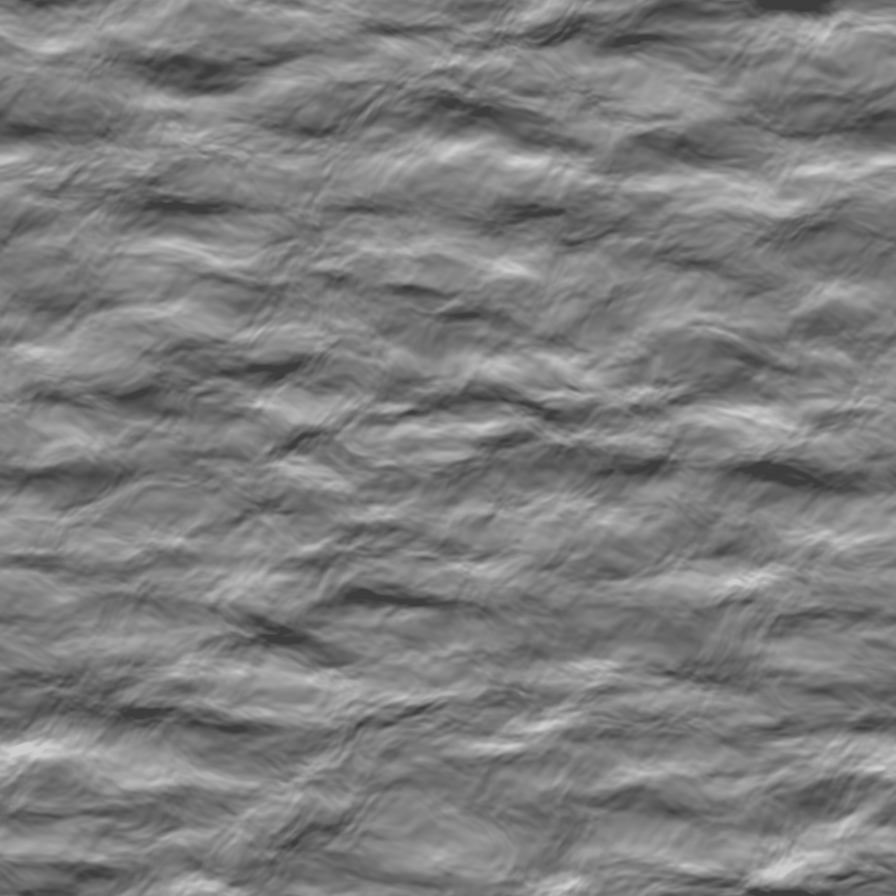
Write a WebGL 1 fragment shader that draws this texture.

```glsl
precision highp float;
// Tiling grey rock face: lumpy, horizontally drawn-out relief lit from the upper left.

uniform vec2 u_resolution;

const int OCTAVES = 5;
const vec2 BASE_CELLS = vec2(5.0, 12.0);
const vec2 CELL_GROWTH = vec2(2.15, 1.8);
const vec2 LIGHT_DIR = vec2(-0.2, 0.98);
const float MID_GREY = 0.492;
const float CONTRAST = 0.124;
const float DARKEST = 0.245;
const float BRIGHTEST = 0.8;

// Random vector in -1..1 for a lattice point, without sine.
vec2 hashVector(vec2 cell, float seed) {
  vec3 v = fract(vec3(cell.xyx + seed * 17.31) * vec3(0.1031, 0.1030, 0.0973));
  v += dot(v, v.yzx + 33.33);
  return fract((v.xx + v.yz) * v.zy) * 2.0 - 1.0;
}

// Slope of one lattice corner, seen from an offset.
float corner(vec2 cell, vec2 offset, vec2 cells, float seed) {
  return dot(hashVector(mod(cell, cells), seed), offset);
}

// Gradient noise that wraps over the unit square.
float wrapNoise(vec2 p, vec2 cells, float seed) {
  vec2 q = p * cells + seed * 0.37;
  vec2 i = floor(q);
  vec2 f = q - i;
  vec2 w = f * f * f * (f * (f * 6.0 - 15.0) + 10.0);
  vec2 e = vec2(1.0, 0.0);
  float low = mix(corner(i, f, cells, seed),
                  corner(i + e.xy, f - e.xy, cells, seed), w.x);
  float high = mix(corner(i + e.yx, f - e.yx, cells, seed),
                   corner(i + e.xx, f - e.xx, cells, seed), w.x);
  return mix(low, high, w.y);
}

// Bends the plane so that the layers wander and pinch.
vec2 warp(vec2 p, vec2 cells, vec2 amount, float seed) {
  return p + amount * vec2(wrapNoise(p, cells, seed),
                           wrapNoise(p, cells, seed + 1.0));
}

// Height of the rock: stretched octaves that grow rounder as they get finer.
float rockHeight(vec2 p) {
  vec2 q = warp(p, vec2(5.0, 7.0), vec2(0.05, 0.025), 11.0);
  q = warp(q, vec2(15.0, 22.0), vec2(0.02, 0.014), 14.0);
  vec2 cells = BASE_CELLS;
  float slope = 1.0;
  float height = 0.0;
  for (int i = 0; i < OCTAVES; i++) {
    height += slope / cells.y * wrapNoise(q, cells, float(i) + 1.0);
    cells = floor(cells * CELL_GROWTH);
    slope *= 0.72;
  }
  // Faint diagonal grain: a whole-number shear keeps the wrap.
  vec2 grainCells = vec2(30.0, 50.0);
  height += 0.15 / grainCells.y * wrapNoise(vec2(q.x, q.y - q.x), grainCells, 8.0);
  return height;
}

// Steepness towards the light, by central difference.
float litSlope(vec2 p, vec2 lightDir, float stepSize) {
  vec2 d = lightDir * stepSize;
  return (rockHeight(p - d) - rockHeight(p + d)) / (2.0 * stepSize);
}

void main() {
  vec2 p = gl_FragCoord.xy / u_resolution;
  float roughness = 1.0 + 0.6 * wrapNoise(p, vec2(3.0, 4.0), 20.0);
  float grey = MID_GREY + CONTRAST * roughness * litSlope(p, LIGHT_DIR, 0.0015);
  gl_FragColor = vec4(vec3(clamp(grey, DARKEST, BRIGHTEST)), 1.0);
}
```
